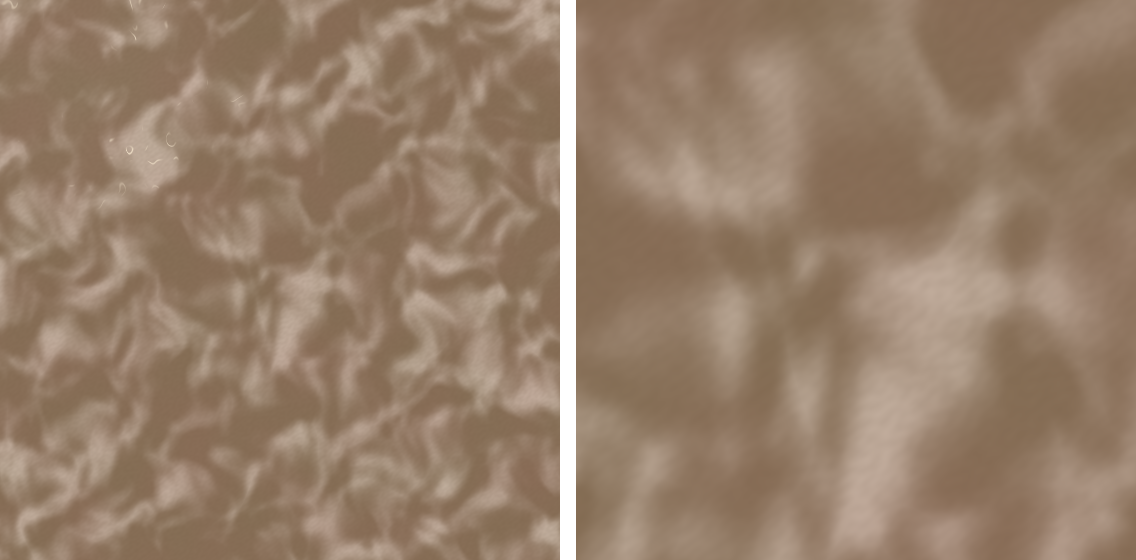
Left, the full canvas; right, a detail of the centre.
This texture is drawn by a Shadertoy shader. Its source:

```glsl
// Soft, crumpled tan surface with pale diagonal blotches and a few wet glints.

const vec3 DARK_TAN  = vec3(0.525, 0.425, 0.333);
const vec3 MID_TAN   = vec3(0.618, 0.528, 0.450);
const vec3 PALE_TAN  = vec3(0.735, 0.655, 0.590);
const vec3 GLINT     = vec3(0.96, 0.90, 0.80);
const float BAND_ANGLE = 0.65;

float hash(vec2 p) {
    return fract(sin(dot(p, vec2(127.1, 311.7))) * 43758.5453);
}

// Unit gradient at a lattice corner, projected on the offset from it.
float cornerSlope(vec2 cell, vec2 offset) {
    float angle = 6.2832 * hash(cell);
    return dot(vec2(cos(angle), sin(angle)), offset);
}

// Signed gradient noise, roughly -0.7 to 0.7.
float noise(vec2 p) {
    vec2 cell = floor(p);
    vec2 f = fract(p);
    vec2 u = f * f * f * (f * (f * 6.0 - 15.0) + 10.0);
    vec2 e = vec2(1.0, 0.0);
    float low  = mix(cornerSlope(cell, f), cornerSlope(cell + e.xy, f - e.xy), u.x);
    float high = mix(cornerSlope(cell + e.yx, f - e.yx), cornerSlope(cell + e.xx, f - e.xx), u.x);
    return mix(low, high, u.y);
}

vec2 rotate(vec2 p, float angle) {
    float c = cos(angle), s = sin(angle);
    return vec2(c * p.x + s * p.y, c * p.y - s * p.x);
}

// Bends the plane so that blotches curl into hooks and loops.
vec2 warp(vec2 p, float scale, float amount) {
    return p + amount * vec2(noise(p * scale + 3.7), noise(p * scale + 41.3));
}

// Relief: broad diagonal bands, medium blotches, curled ridges, small lumps.
float relief(vec2 p) {
    vec2 bent = warp(p, 9.0, 0.045);
    vec2 along = rotate(bent, BAND_ANGLE);
    float bands   = noise(along * vec2(4.0, 8.5) + 11.0);
    float blotches = noise(along * vec2(13.0, 19.0) + 27.0);
    float ridges  = 0.2 - abs(noise(bent * vec2(15.0, 12.0) + 53.0));
    float lumps   = noise(bent * vec2(36.0, 29.0) + 71.0);
    return 0.75 * bands + 0.9 * blotches + 0.6 * ridges + 0.4 * lumps;
}

vec3 tanRamp(float t) {
    return t < 0.5 ? mix(DARK_TAN, MID_TAN, t * 2.0)
                   : mix(MID_TAN, PALE_TAN, t * 2.0 - 1.0);
}

// Thin bright threads, confined to the pale parts near a lit spot.
float glints(vec2 p, float paleness, vec2 spot) {
    float lit = 1.0 - smoothstep(0.10, 0.27, length((p - spot) * vec2(0.8, 1.0)));
    float thread = 1.0 - smoothstep(0.0, 0.09, abs(noise(warp(p, 30.0, 0.02) * vec2(34.0, 24.0))));
    float broken = smoothstep(0.08, 0.30, noise(p * 31.0 + 90.0));
    return lit * thread * broken * smoothstep(0.40, 0.75, paleness);
}

void mainImage(out vec4 fragColor, in vec2 fragCoord) {
    vec2 p = fragCoord / iResolution.y;

    // Blotch brightness, slightly stronger toward the lit upper left.
    float paleness = smoothstep(-0.33, 0.78, relief(p));
    vec2 litSpot = vec2(0.17, 0.85);
    paleness += 0.10 * (1.0 - smoothstep(0.05, 0.35, distance(p, litSpot)));
    vec3 color = tanRamp(clamp(paleness, 0.0, 1.0));

    // Faint drift between olive and pink, plus a fine woven grain.
    color += vec3(0.014, -0.006, 0.006) * noise(p * 10.0 + 17.0);
    float grain = noise(rotate(p, BAND_ANGLE) * vec2(110.0, 190.0));
    color += grain * mix(0.010, 0.030, clamp(paleness, 0.0, 1.0));

    color = mix(color, GLINT, 0.85 * glints(p, paleness, litSpot));
    fragColor = vec4(color, 1.0);
}
```
